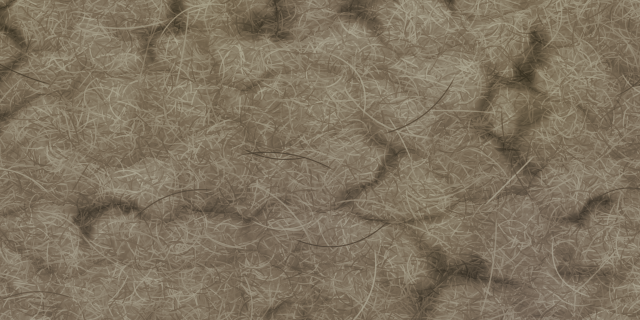
A Shadertoy shader for this texture:

```glsl
vec4 hash4(vec3 p) {
    vec4 q = fract(p.xyzx * vec4(.1031, .1030, .0973, .1099));
    q += dot(q, q.wzxy + 33.33);
    return fract((q.xxyz + q.yzzw) * q.zywx);
}

float noise(vec2 p) {
    vec2 i = floor(p), f = fract(p);
    f = f * f * (3. - 2. * f);
    float a = hash4(vec3(i, 3.)).x, b = hash4(vec3(i + vec2(1, 0), 3.)).x;
    float c = hash4(vec3(i + vec2(0, 1), 3.)).x, d = hash4(vec3(i + 1., 3.)).x;
    return mix(mix(a, b, f.x), mix(c, d, f.x), f.y);
}

// Soft rounded clumps, lit from above, with deep pits in some of the gaps
float tuftTone(vec2 p) {
    p += .09 * (vec2(noise(p * 8. + 20.), noise(p * 8. + 60.)) - .5);
    p += .03 * (vec2(noise(p * 27. + 30.), noise(p * 27. + 80.)) - .5);
    vec2 g = p * vec2(4.2, 5.6) + 10., cell = floor(g), nearest = vec2(0);
    float f1 = 9., f2 = 9.;
    for (int y = -1; y <= 1; y++)
    for (int x = -1; x <= 1; x++) {
        vec2 id = cell + vec2(x, y);
        vec2 away = g - id - .15 - .7 * hash4(vec3(id, 7.)).xy;
        float d = length(away);
        if (d < f1) { f2 = f1; f1 = d; nearest = away; }
        else f2 = min(f2, d);
    }
    float gap = 1. - smoothstep(0., .4, f2 - f1);
    float pit = smoothstep(.45, .85, noise(p * 6. + 5.));
    return .53 + .05 * nearest.y - gap * (.035 + .17 * pit)
         + .06 * (noise(p * 2.5 + 9.) - .5) + .05 * (noise(p * 14.) - .5);
}

// One scattered layer of bent fibres, at most one fibre per grid cell
void addFibres(inout float tone, vec2 p, float size, float seed, float share,
               float halfWidth, float low, float high) {
    vec2 g = p / size + seed * vec2(3.71, 5.13) + 20., cell = floor(g);
    float soft = max(.7 / iResolution.y, .0012);
    for (int y = -1; y <= 1; y++)
    for (int x = -1; x <= 1; x++) {
        vec2 id = cell + vec2(x, y);
        vec4 r = hash4(vec3(id, seed + 11.)), s = hash4(vec3(id, seed + 57.));
        if (s.x > share) continue;
        float angle = 2.1 * (r.z + r.w - 1.), c = cos(angle), sn = sin(angle);
        vec2 q = mat2(c, -sn, sn, c) * (g - id - r.xy);
        float bend = 1.5 * (s.y - .5), reach = mix(.45, .82, s.z);
        float slope = 2. * bend * q.x;
        float d = abs(q.y - bend * q.x * q.x) * inversesqrt(1. + slope * slope) * size;
        float mask = 1. - smoothstep(halfWidth - soft, halfWidth + soft, d);
        mask *= 1. - smoothstep(reach * .75, reach, abs(q.x));
        tone = mix(tone, mix(low, high, s.w), .8 * mask);
    }
}

void mainImage(out vec4 fragColor, in vec2 fragCoord) {
    vec2 p = fragCoord / iResolution.y;
    float base = tuftTone(p);
    float tone = base - .03 + .06 * (noise(p * 130.) - .5);

    // Dense short wool
    for (int i = 0; i < 20; i++) {
        float k = float(i);
        addFibres(tone, p, mix(.045, .095, fract(k * .618)), k, 1., .0019,
                  base - .11, base + .115);
    }

    // Long pale strays and a few dark hairs
    addFibres(tone, p, .16, 31., .5, .0021, base + .03, .66);
    addFibres(tone, p, .24, 37., .3, .0024, .53, .67);
    addFibres(tone, p, .21, 43., .08, .0017, .27, .36);

    // Wool colours from shadow to highlight
    vec3 shadow = vec3(.32, .28, .22), middle = vec3(.47, .41, .33), light = vec3(.62, .59, .51);
    float t = (tone - .32) / .15;
    vec3 col = t < 1. ? mix(shadow, middle, max(t, -.6)) : mix(middle, light, min(t - 1., 1.25));
    col.b -= .025 * (noise(p * 3. + 50.) - .5) + .02 * (p.y - .5);
    fragColor = vec4(col, 1.);
}
```
